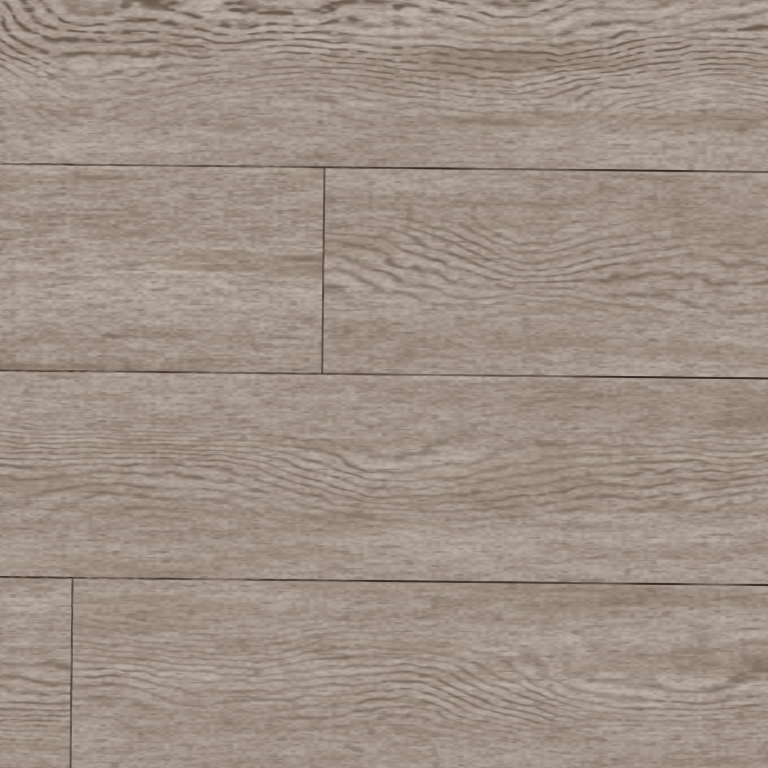
This texture is drawn by a Shadertoy shader. Its source:

```glsl
const vec3 LIGHT_OAK = vec3(0.69, 0.64, 0.60);
const vec3 DARK_OAK = vec3(0.565, 0.505, 0.462);
const vec3 GROOVE = vec3(0.40, 0.34, 0.295);
const vec3 STREAK = vec3(0.47, 0.395, 0.335);
const vec3 SEAM = vec3(0.21, 0.165, 0.14);

const float ROW_HEIGHT = 0.269;
const float FIRST_SEAM = 0.2487;
const float SEAM_SLOPE = 0.0105;

float hash(vec2 p) {
    vec3 q = fract(p.xyx * vec3(0.1031, 0.1030, 0.0973));
    q += dot(q, q.yzx + 33.33);
    return fract((q.x + q.y) * q.z);
}

float noise(vec2 p) {
    vec2 cell = floor(p), f = fract(p);
    f = f * f * (3.0 - 2.0 * f);
    float low = mix(hash(cell), hash(cell + vec2(1, 0)), f.x);
    float high = mix(hash(cell + vec2(0, 1)), hash(cell + vec2(1, 1)), f.x);
    return mix(low, high, f.y);
}

float fbm(vec2 p) {
    float sum = 0.0, weight = 0.5;
    for (int i = 0; i < 4; i++) {
        sum += weight * noise(p);
        p = p * 2.03 + vec2(17.3, 9.1);
        weight *= 0.5;
    }
    return sum / 0.9375;
}

float bell(float x, float width) {
    return exp(-x * x / (width * width));
}

float stroke(float dist, float halfWidth, float pixel) {
    return 1.0 - smoothstep(halfWidth - pixel, halfWidth + pixel, abs(dist));
}

// Long fibres, soft streaks and fine speckle, centred on zero
float fibres(vec2 p, float seed) {
    vec2 q = p + seed * vec2(3.7, 5.3);
    float streaks = fbm(q * vec2(3.0, 42.0)) - 0.5;
    float threads = noise(q * vec2(36.0, 260.0)) - 0.5;
    float speckle = noise(q * vec2(170.0, 330.0)) - 0.5;
    return 0.9 * streaks + 0.55 * threads + 0.62 * speckle;
}

// Contours of a warped height field form arches and closed loops
float rings(vec2 p, float seed, float count, float warp) {
    vec2 q = vec2(p.x * 3.6, p.y * 2.4) + seed * vec2(7.1, 3.9);
    float height = count * p.y + warp * noise(q);
    height += 1.6 * noise(q * vec2(3.0, 2.5)) + 0.45 * noise(q * vec2(13.0, 9.0));
    return pow(0.5 + 0.5 * sin(6.2832 * height), 2.5);
}

// Broken pores that interrupt the growth rings
float pores(vec2 p, float seed) {
    float grain = noise(p * vec2(85.0, 230.0) + seed * 13.0);
    float patches = noise(p * vec2(9.0, 26.0) + seed * 5.0);
    return smoothstep(0.2, 0.7, grain) * smoothstep(0.05, 0.6, patches);
}

void mainImage(out vec4 fragColor, in vec2 fragCoord) {
    vec2 uv = fragCoord / iResolution.xy;
    float pixel = 0.7 / iResolution.y;

    // Plank layout: even rows have an end joint, odd rows run through
    float level = (uv.y + SEAM_SLOPE * uv.x - FIRST_SEAM) / ROW_HEIGHT + 1.0;
    float row = floor(level);
    float across = fract(level);
    float jointX = 0.093 + 0.164 * row + 2.0 * mod(row, 2.0) + 0.003 * (across - 0.5);
    float jointDist = uv.x - jointX;
    float id = row * 2.0 + step(0.0, jointDist);
    float coarse = step(2.5, row);
    float straight = 1.0 - step(0.5, abs(id - 4.0));

    // Base tone with plank to plank variation
    float tone = 0.61 + 0.10 * (hash(vec2(id, 4.0)) - 0.5);
    tone += (1.0 + 0.15 * straight) * fibres(uv, id);
    tone += 0.3 * (fbm(uv * vec2(2.0, 7.0) + id * 11.0) - 0.5);
    tone += 0.08 * coarse - 0.10 * uv.x * (1.0 - uv.y);
    vec3 color = mix(DARK_OAK, LIGHT_OAK, clamp(tone, -0.25, 1.25));

    // Figured grain, broad on the top plank and narrow elsewhere
    vec2 grainPoint = vec2(uv.x, across);
    float figure = rings(grainPoint, id, mix(20.0, 17.0, coarse), mix(9.0, 13.0, coarse));
    float drift = 0.14 * (noise(vec2(uv.x * 3.0, id)) - 0.5);
    float zone = bell(across - 0.51 - 0.2 * coarse - drift, mix(0.21, 0.38, coarse));
    float depth = mix(0.62, 0.95, coarse) * (1.0 - 0.9 * straight);
    float broken = mix(mix(0.4, 0.2, coarse), 1.0, pores(uv, id));
    color += 0.02 * zone * (1.0 - figure);
    color = mix(color, GROOVE, figure * zone * depth * broken);

    // Short scattered pores over every plank
    float ticks = smoothstep(0.72, 0.95, noise(uv * vec2(60.0, 270.0) + id * 3.0));
    color = mix(color, GROOVE, 0.28 * ticks);

    // Brown mineral streaks, strongest in the straight grained plank
    float streak = smoothstep(0.56, 0.8, fbm(uv * vec2(3.5, 36.0) + id * 2.3));
    color = mix(color, STREAK, streak * mix(0.25, 0.75, straight));

    // Long seams with uneven darkness and a faint lit edge
    float seamDist = (fract(level + 0.5) - 0.5) * ROW_HEIGHT;
    float seamNoise = noise(vec2(uv.x * 14.0, floor(level + 0.5)));
    float wear = 0.5 + 0.35 * uv.x + 0.7 * (seamNoise - 0.5);
    wear += 0.5 * (noise(vec2(uv.x * 130.0, row)) - 0.5) * (1.0 - uv.x);
    color += 0.03 * bell(seamDist + 0.004, 0.002);
    color = mix(color, SEAM, clamp(wear, 0.15, 1.0) * stroke(seamDist, 0.0013, pixel));

    // End joints
    float jointWear = 0.5 + 0.25 * noise(vec2(uv.y * 60.0, id));
    color = mix(color, SEAM, jointWear * stroke(jointDist, 0.0013, pixel));
    fragColor = vec4(color, 1.0);
}
```
